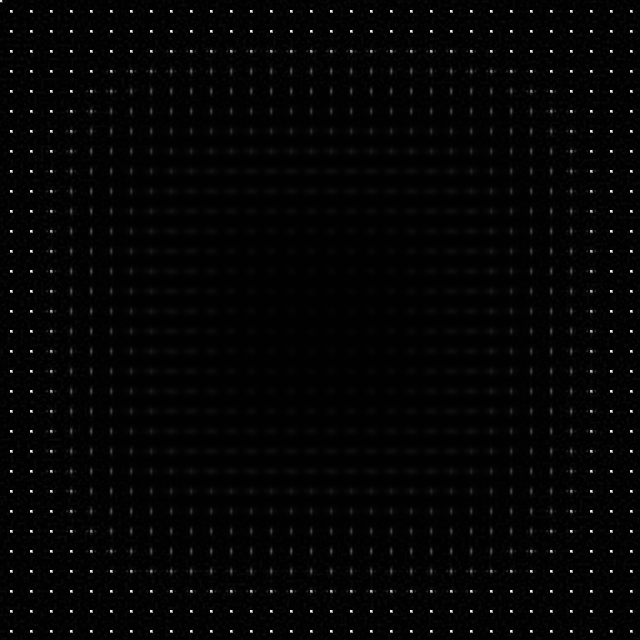
A three.js fragment shader for this pattern:

```glsl
varying vec2 vUv;

vec2 hashGradient(vec2 cell) {
  float angle = 6.2832 * fract(sin(dot(cell, vec2(127.1, 311.7))) * 43758.55);
  return vec2(cos(angle), sin(angle));
}

float gradientNoise(vec2 p) {
  vec2 i = floor(p);
  vec2 f = fract(p);
  vec2 u = f * f * (3.0 - 2.0 * f);
  float a = dot(hashGradient(i), f);
  float b = dot(hashGradient(i + vec2(1.0, 0.0)), f - vec2(1.0, 0.0));
  float c = dot(hashGradient(i + vec2(0.0, 1.0)), f - vec2(0.0, 1.0));
  float d = dot(hashGradient(i + 1.0), f - 1.0);
  return mix(mix(a, b, u.x), mix(c, d, u.x), u.y);
}

// Rounded-square distance from the canvas centre
float squircle(vec2 p) {
  vec2 q = p * p;
  return sqrt(sqrt(dot(q, q)));
}

float softSpot(vec2 p, vec2 radius) {
  vec2 q = p / radius;
  return exp(-dot(q, q));
}

void main() {
  // Dot lattice, slightly offset inside each cell
  vec2 dotCentre = vec2(0.5625, 0.4375);
  vec2 grid = vUv * 32.0;
  vec2 local = fract(grid) - dotCentre;
  float reach = squircle((floor(grid) + dotCentre) / 32.0 - 0.5);

  // Crisp dots on the rim
  float rim = smoothstep(0.385, 0.45, reach);
  vec2 side = abs(local);
  float crisp = 1.0 - smoothstep(0.04, 0.09, max(side.x, side.y));
  float light = crisp * rim * 0.92;

  // Upright streaks in the middle ring
  float ring = smoothstep(0.23, 0.38, reach) * (1.0 - rim);
  light += ring * 0.33 * softSpot(local, vec2(0.065, 0.16));

  // Faint side specks where dots begin to dissolve
  float dissolve = smoothstep(0.38, 0.41, reach) * (1.0 - smoothstep(0.42, 0.45, reach));
  light += dissolve * 0.16 * softSpot(vec2(side.x - 0.2, local.y), vec2(0.06));

  // Wide, nearly black smudges toward the centre
  float inner = 1.0 - smoothstep(0.25, 0.36, reach);
  float smudgeWidth = mix(0.2, 0.34, smoothstep(0.12, 0.22, reach));
  float smudgeLight = mix(0.012, 0.05, smoothstep(0.0, 0.28, reach));
  light += inner * smudgeLight * softSpot(local, vec2(smudgeWidth, 0.16));

  // Dim grain around the brighter dots
  float grainMask = smoothstep(0.26, 0.44, squircle(vUv - 0.5));
  light += grainMask * 0.07 * max(gradientNoise(vUv * 190.0), 0.0);

  // Small bright mark in the upper left corner
  vec2 corner = abs(vUv - vec2(0.0, 1.0));
  light += 0.9 * (1.0 - smoothstep(0.0025, 0.0045, max(corner.x, corner.y)));

  gl_FragColor = vec4(vec3(min(0.005 + light, 0.95)), 1.0);
}
```
